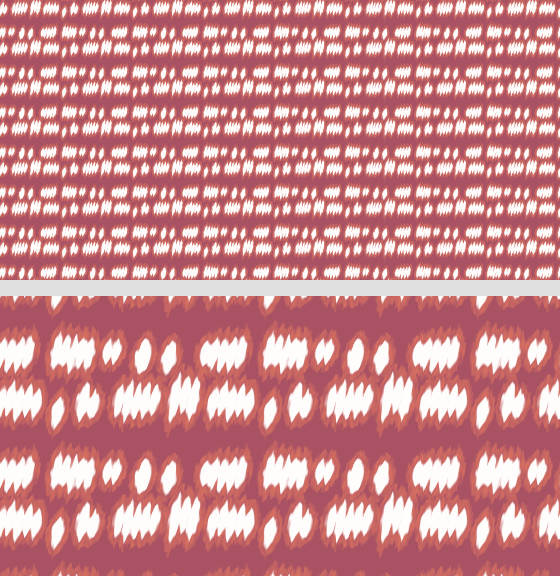
Top: the whole. Bottom: its middle third, enlarged.
Write a Shadertoy shader that draws this pattern.

```glsl
// Rows of ragged white brush marks with scratchy coral rims on a rose ground.

const vec2 PERIOD = vec2(145.75, 82.2857); // cell size; the canvas is 576 units high

// Brush marks in one cell: centre, half width, half height
const vec4 MARKS[10] = vec4[10](
    vec4(142.5, 16.0, 14.0, 12.0), vec4(169.0, 15.5, 5.5, 8.5),
    vec4(191.0, 15.0, 4.2, 11.0), vec4(209.0, 15.0, 4.0, 10.0),
    vec4(245.5, 16.0, 15.0, 10.5), vec4(132.0, 57.5, 3.2, 10.5),
    vec4(153.0, 64.0, 7.0, 11.5), vec4(186.0, 64.0, 15.0, 12.5),
    vec4(219.0, 68.0, 9.5, 15.0), vec4(251.0, 64.0, 15.0, 11.5));

vec2 hash2(vec2 p) {
    p = vec2(dot(p, vec2(127.1, 311.7)), dot(p, vec2(269.5, 183.3)));
    return fract(sin(p) * 43758.5) * 2.0 - 1.0;
}

float gradientNoise(vec2 p) {
    vec2 i = floor(p), f = fract(p);
    vec2 u = f * f * (3.0 - 2.0 * f);
    vec2 e = vec2(1.0, 0.0);
    float low = mix(dot(hash2(i), f), dot(hash2(i + e), f - e), u.x);
    float high = mix(dot(hash2(i + e.yx), f - e.yx), dot(hash2(i + 1.0), f - 1.0), u.x);
    return mix(low, high, u.y);
}

// Approximate distance to an upright pointed lens
float lens(vec2 p, float halfWidth, float halfHeight) {
    float t = p.y / halfHeight;
    float slope = 2.0 * halfWidth * t / halfHeight;
    return (abs(p.x) - halfWidth * (1.0 - t * t)) / sqrt(1.0 + slope * slope);
}

// A mark is a row of overlapping lenses of uneven length
float brushMark(vec2 p, vec2 size, float seed) {
    float count = max(1.0, floor(size.x / 3.0 + 0.5));
    float spacing = 2.0 * size.x / count;
    float d = 1e3;
    for (float k = 0.0; k < count; k++) {
        vec2 vary = hash2(vec2(k + 1.0, seed + 3.0));
        vec2 centre = vec2((k + 0.5) * spacing - size.x, 2.2 * vary.x);
        d = min(d, lens(p - centre, 0.65 * spacing, size.y * (1.0 + 0.15 * vary.y)));
    }
    return d;
}

void mainImage(out vec4 fragColor, in vec2 fragCoord) {
    float pixel = 576.0 / iResolution.y;
    vec2 p = fragCoord * pixel;

    // Nearest mark, wrapped around the cell
    float d = 1e3;
    vec2 grain = vec2(0.0);
    for (int i = 0; i < 10; i++) {
        vec4 mark = MARKS[i];
        vec2 q = mod(p - mark.xy + 0.5 * PERIOD, PERIOD) - 0.5 * PERIOD;
        q.x -= 0.2 * q.y; // lean to the right
        float markDist = brushMark(q, mark.zw, float(i));
        if (markDist < d) {
            d = markDist;
            grain = q + 37.0 * float(i);
        }
    }

    // Dry-brush streaks roughen the edges and break up the rim
    float streak = gradientNoise(grain * vec2(0.42, 0.13));
    float scratch = gradientNoise(grain * vec2(0.65, 0.24) + 9.0);
    float core = d + 2.2 * streak;
    float rim = d - 4.0 + 2.5 * scratch;

    vec3 rose = vec3(0.66, 0.32, 0.39);
    vec3 coral = vec3(0.83, 0.43, 0.38);
    vec3 white = vec3(1.0, 0.99, 0.99);
    float soft = 0.4 + 0.6 * pixel;

    float coverage = smoothstep(soft, -soft, rim) * clamp(0.7 + 0.9 * streak, 0.25, 1.0);
    vec3 color = mix(rose, coral, coverage);
    color = mix(color, white, smoothstep(soft, -soft, core));
    fragColor = vec4(color, 1.0);
}
```
